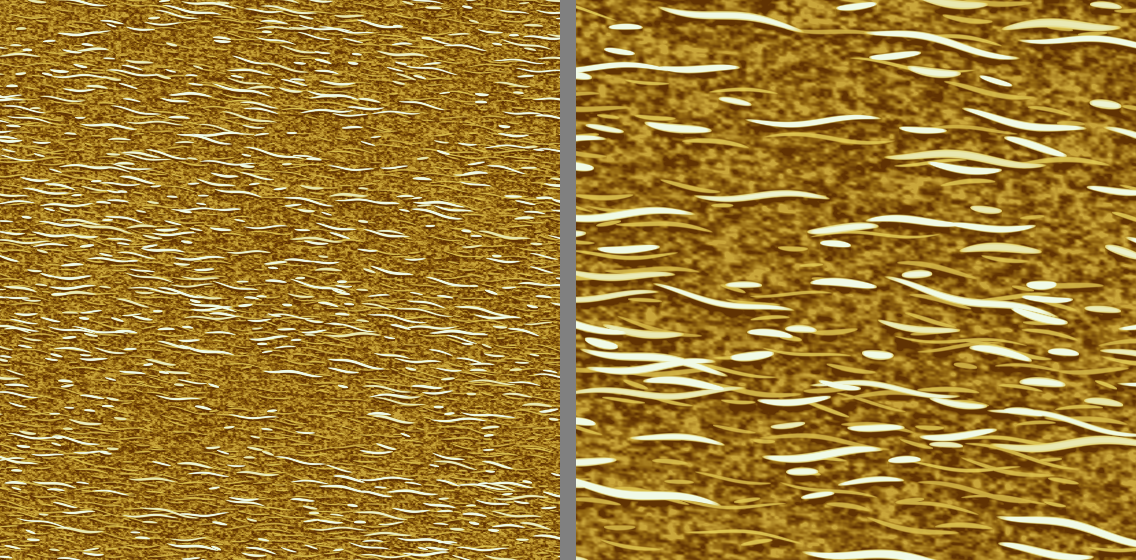
Left, the full canvas; right, a detail of the centre.
Give the GLSL for this texture, as a WebGL 1 fragment shader.

```glsl
precision highp float;
// Grainy golden ground covered with short, wavy, nearly level pale strokes.
// Strokes are scattered on staggered jittered grids in a bold and a fine layer;
// each has tapered ends, a yellow rim and a dark groove along its lower side.

#define GRAIN_FREQ vec2(215.0, 340.0)
#define GRAIN_CONTRAST 1.05
#define BOLD_CELL vec2(0.058, 0.0150)
#define FINE_CELL vec2(0.042, 0.0105)
#define BOLD_WIDTH 0.0025
#define FINE_WIDTH 0.0015
#define BOLD_DENSITY 0.56
#define FINE_DENSITY 0.60
#define MEAN_SLOPE -0.09
#define SLOPE_SPREAD 0.26
#define WAVE_HEIGHT 0.0022
#define GROOVE_DEPTH 0.65

uniform vec2 u_resolution;

const vec3 UMBER  = vec3(0.38, 0.20, 0.01);
const vec3 OCHRE  = vec3(0.58, 0.41, 0.07);
const vec3 GOLD   = vec3(0.79, 0.65, 0.23);
const vec3 YELLOW = vec3(0.90, 0.81, 0.34);
const vec3 CREAM  = vec3(0.90, 0.88, 0.61);
const vec3 WHITE  = vec3(0.94, 0.98, 0.90);

vec4 hash4(vec2 p) {
  vec4 q = fract(p.xyxy * vec4(0.1031, 0.1030, 0.0973, 0.1099));
  q += dot(q, q.wzxy + 33.33);
  return fract((q.xxyz + q.yzzw) * q.zywx);
}

float noise(vec2 p) {
  vec2 cell = floor(p), f = fract(p);
  f = f * f * (3.0 - 2.0 * f);
  float low = mix(hash4(cell).x, hash4(cell + vec2(1.0, 0.0)).x, f.x);
  float high = mix(hash4(cell + vec2(0.0, 1.0)).x, hash4(cell + 1.0).x, f.x);
  return mix(low, high, f.y);
}

// Three-stop ramp for the ground, 0 = umber, 0.5 = ochre, 1 = gold
vec3 groundColor(float v) {
  v = clamp(v, 0.0, 1.0) * 2.0;
  return mix(mix(UMBER, OCHRE, min(v, 1.0)), GOLD, max(v - 1.0, 0.0));
}

// Returns coverage, whiteness and groove of one scattered layer of strokes
vec3 strokes(vec2 uv, vec2 size, float width, float density, float seed) {
  vec3 result = vec3(0.0);
  float soft = 0.6 / u_resolution.y + 0.0002;
  float row = floor(uv.y / size.y);
  for (int j = -2; j <= 2; j++) {
    float y = row + float(j);
    float stagger = hash4(vec2(y + seed, seed)).x;
    float column = floor(uv.x / size.x + stagger);
    for (int i = -1; i <= 1; i++) {
      vec2 id = vec2(column + float(i), y);
      vec4 place = hash4(id + seed + 17.0);
      vec4 shape = hash4(id + seed + 271.0);
      vec2 center = (id + 0.5 + (place.xy - 0.5) * 0.8 - vec2(stagger, 0.0)) * size;
      float patchy = noise(center * vec2(7.0, 9.0) + seed) - 0.5;
      float present = step(place.z, density + 0.7 * patchy);

      // Wavy centre line, with more bend on longer strokes
      vec2 p = uv - center;
      float halfLength = size.x * mix(0.16, 0.95, shape.x * shape.x);
      float slope = MEAN_SLOPE + SLOPE_SPREAD * (shape.y - 0.5);
      float phase = 6.2832 * shape.z;
      float wave = sin(p.x * 75.0 + phase) - sin(phase);
      float dy = p.y - slope * p.x - WAVE_HEIGHT * wave;

      // Tapered ends and a randomly fuller or thinner body
      float along = p.x / halfLength;
      float taper = sqrt(max(1.0 - along * along, 0.0));
      float w = width * taper * mix(0.7, 1.15, shape.w);
      float cover = (1.0 - smoothstep(w - soft, w + soft, abs(dy)));
      cover *= smoothstep(0.0, 0.35, taper);
      float core = 1.0 - smoothstep(0.35 * w, w + soft, abs(dy));
      float tone = core * smoothstep(0.1, 0.7, taper) * mix(0.55, 1.2, place.w);
      float groove = 1.0 - smoothstep(w, w + 0.0032, abs(dy + 0.0017));
      result = max(result, present * vec3(cover, tone, groove * taper));
    }
  }
  return result;
}

void main() {
  vec2 uv = gl_FragCoord.xy / u_resolution.y;

  // Fine leathery grain, faint level streaks and broad tonal drift
  vec2 tilted = vec2(uv.x, uv.y - MEAN_SLOPE * uv.x);
  float grain = noise(tilted * GRAIN_FREQ) - 0.5;
  grain += 0.55 * (noise(tilted * GRAIN_FREQ * 1.9 + 31.0) - 0.5);
  float streak = noise(tilted * vec2(38.0, 230.0) + 57.0) - 0.5;
  float drift = noise(uv * 6.0 + 11.0) - 0.5;
  float tone = 0.54 + GRAIN_CONTRAST * grain + 0.38 * streak + 0.12 * drift;

  vec3 bold = strokes(uv, BOLD_CELL, BOLD_WIDTH, BOLD_DENSITY, 100.0);
  vec3 fine = strokes(uv, FINE_CELL, FINE_WIDTH, FINE_DENSITY, 400.0);

  // Grooves darken the ground before the strokes are laid over it
  tone -= GROOVE_DEPTH * max(bold.z, 0.6 * fine.z);
  vec3 color = groundColor(tone);
  color = mix(color, mix(GOLD, YELLOW, fine.y), fine.x * 0.85);
  vec3 ink = mix(YELLOW, CREAM, smoothstep(0.0, 0.45, bold.y));
  ink = mix(ink, WHITE, smoothstep(0.4, 0.85, bold.y));
  color = mix(color, ink, bold.x);

  gl_FragColor = vec4(color, 1.0);
}
```
